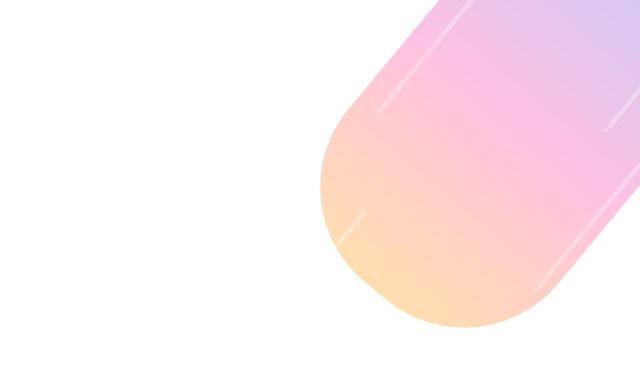
A Shadertoy shader for this background:

```glsl
const vec3 WHITE = vec3(1.0);
const vec3 PEACH = vec3(1.0, 0.87, 0.68);
const vec3 PINK = vec3(1.0, 0.76, 0.885);
const vec3 LILAC = vec3(0.838, 0.785, 0.955);

const vec2 BAND_CENTER = vec2(1.1998, 0.4812);
const vec2 BAND_AXIS = vec2(0.639, 0.769);
const float CORNER_RADIUS = 0.3245;
const float FLAT_HALF_WIDTH = 0.0362;
const float STREAK_RADIUS = 0.0061;
const float STREAK_OPACITY = 0.28;

// Each streak: offset across the band, start and end along it
const int STREAK_COUNT = 4;
const vec3 STREAKS[STREAK_COUNT] = vec3[](
    vec3(-0.2945, 0.047, 2.0),
    vec3(0.1998, 0.407, 2.0),
    vec3(0.3260, -0.036, 2.0),
    vec3(-0.1537, -0.500, -0.182)
);

float coverage(float dist, float pixel) {
    return 1.0 - smoothstep(-0.5 * pixel, 0.5 * pixel, dist);
}

// x runs across the band, y runs along it
vec2 toBandSpace(vec2 point, vec2 center, vec2 axis) {
    vec2 offset = point - center;
    return vec2(dot(offset, vec2(axis.y, -axis.x)), dot(offset, axis));
}

// Endless upward band with two rounded lower corners
float bandDistance(vec2 point, float flatHalfWidth, float radius) {
    vec2 corner = vec2(abs(point.x) - flatHalfWidth, max(-point.y, 0.0));
    return length(max(corner, 0.0)) - radius;
}

// Rounded line with a small dot just before its start
float streakDistance(vec2 point, vec3 streak, float radius) {
    vec2 local = vec2(point.x - streak.x, point.y);
    float nearest = clamp(local.y, streak.y, streak.z);
    float line = length(local - vec2(0.0, nearest)) - radius;
    float dotMark = length(local - vec2(0.0, streak.y - 0.0155)) - 0.9 * radius;
    return min(line, dotMark);
}

vec3 bandColor(float along) {
    vec3 lower = mix(PEACH, PINK, smoothstep(0.0, 1.0, 0.0) + clamp((along + 0.3245) / 0.5755, 0.0, 1.0));
    return mix(lower, LILAC, clamp((along - 0.251) / 0.465, 0.0, 1.0));
}

void mainImage(out vec4 fragColor, in vec2 fragCoord) {
    float pixel = 1.0 / iResolution.y;
    vec2 point = toBandSpace(fragCoord * pixel, BAND_CENTER, BAND_AXIS);

    // Translucent streaks over the gradient
    float streakMask = 0.0;
    for (int i = 0; i < STREAK_COUNT; i++) {
        float dist = streakDistance(point, STREAKS[i], STREAK_RADIUS);
        streakMask = max(streakMask, coverage(dist, pixel));
    }
    vec3 color = mix(bandColor(point.y), WHITE, STREAK_OPACITY * streakMask);

    // Band over the plain backdrop
    float band = bandDistance(point, FLAT_HALF_WIDTH, CORNER_RADIUS);
    fragColor = vec4(mix(WHITE, color, coverage(band, pixel)), 1.0);
}
```
